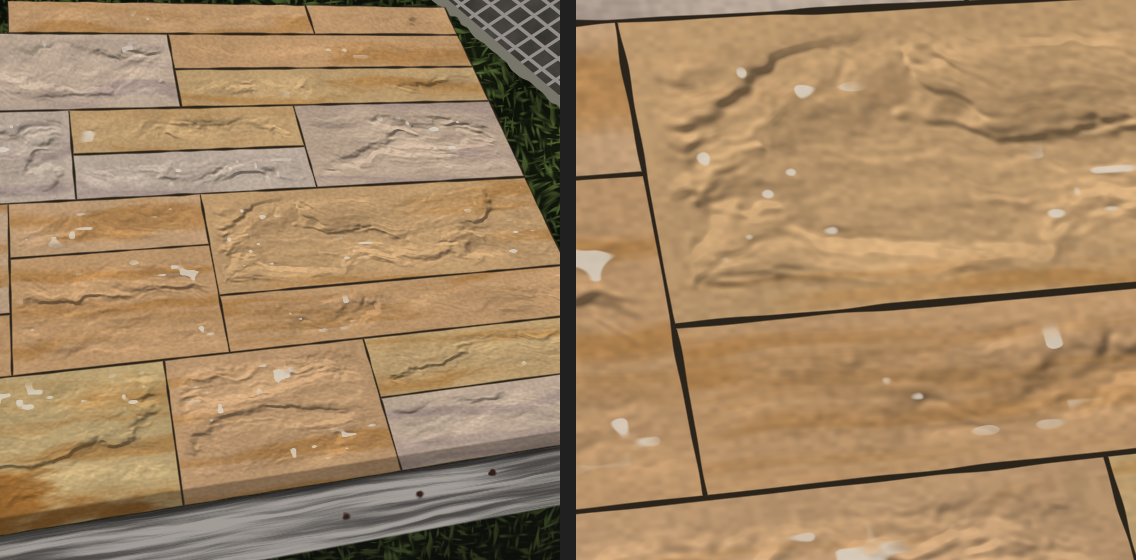
Left, the full canvas; right, a detail of the centre.
Give the GLSL for this texture, as a WebGL 1 fragment shader.

```glsl
precision highp float;
uniform vec2 u_resolution;

float hash(vec2 p) {
  return fract(sin(dot(p, vec2(127.1, 311.7))) * 43758.5453);
}

float noise(vec2 p) {
  vec2 i = floor(p), f = fract(p);
  f = f * f * (3.0 - 2.0 * f);
  return mix(mix(hash(i), hash(i + vec2(1, 0)), f.x),
             mix(hash(i + vec2(0, 1)), hash(i + vec2(1, 1)), f.x), f.y);
}

float fbm(vec2 p) {
  float sum = 0.0, amp = 0.5;
  for (int i = 0; i < 5; i++) {
    sum += amp * noise(p);
    p = mat2(1.6, 1.2, -1.2, 1.6) * p + 3.7;
    amp *= 0.5;
  }
  return sum;
}

// Split-face height: rough ground with broken ledges
float relief(vec2 q) {
  vec2 w = q * vec2(8.0, 15.0) + 1.4 * vec2(fbm(q * 9.0), fbm(q * 11.0 + 4.0));
  return 0.8 * fbm(w) + 0.3 * smoothstep(0.45, 0.55, fbm(w * 0.7 + 9.0));
}

vec3 stones(vec2 g, vec2 stretch, float px) {
  // Each course: extent, two joints, split of each cell, tones above and below it
  vec2 band = vec2(0.0, 0.059), joints = vec2(0.013, 0.542);
  vec3 split = vec3(1.0), upper = vec3(0.5), lower = vec3(0.5);
  if (g.y > 0.6745) {
    band = vec2(0.6745, 0.957); joints = vec2(0.204, 0.472);
    split.z = 0.8; upper = vec3(0.95, 0.45, 0.8); lower.z = 0.08;
  } else if (g.y > 0.3646) {
    band = vec2(0.3646, 0.6745); joints = vec2(0.006, 0.292);
    split = vec3(0.562, 0.463, 0.562); upper = vec3(0.25, 0.4, 0.6);
  } else if (g.y > 0.199) {
    band = vec2(0.199, 0.3646); joints = vec2(0.107, 0.469);
    split.y = 0.281; upper = vec3(0.0, 0.7, 0.12); lower.y = 0.0;
  } else if (g.y > 0.059) {
    band = vec2(0.059, 0.199); joints = vec2(0.288, 0.788);
    split.y = 0.126; upper.x = 0.08; lower.y = 0.75;
  }

  // Cell bounds and distance to the nearest joint
  vec3 pick = g.x < joints.x ? vec3(1, 0, 0) : g.x < joints.y ? vec3(0, 1, 0) : vec3(0, 0, 1);
  float cut = dot(split, pick);
  bool below = g.y > cut;
  float tone = dot(below ? lower : upper, pick);
  vec2 lo = vec2(dot(vec3(-0.2, joints), pick), below ? cut : band.x);
  vec2 hi = vec2(dot(vec3(joints, 0.788), pick), below ? band.y : min(cut, band.y));
  vec2 gap = min(g - lo, hi - g) * stretch;
  float edge = min(gap.x, gap.y);
  vec2 q = g + 7.0 * hash(lo + 0.3);

  // Sandstone colour, strata and iron stains
  vec3 pale = vec3(0.72, 0.655, 0.595), tan_ = vec3(0.725, 0.575, 0.415), ochre = vec3(0.72, 0.63, 0.45);
  vec3 col = tone < 0.5 ? mix(pale, tan_, tone * 2.0) : mix(tan_, ochre, tone * 2.0 - 1.0);
  float strata = fbm(q * vec2(3.0, 32.0) + 2.0 * fbm(q * 5.0));
  vec3 vein = tone < 0.2 ? vec3(0.58, 0.50, 0.49) : vec3(0.64, 0.45, 0.23);
  col = mix(col, vein, 0.6 * smoothstep(0.48, 0.72, strata));
  float depth = (g.y - lo.y) / (hi.y - lo.y);
  float rust = smoothstep(0.42, 0.65, fbm(q * vec2(10.0, 24.0))) * smoothstep(0.35, 0.6, depth);
  col = mix(col, vec3(0.50, 0.30, 0.10), 0.75 * rust * smoothstep(0.82, 0.95, tone));

  // Light from above on the rough face, with flat margins
  float front = smoothstep(0.922, 0.928, g.y);
  float rough = smoothstep(0.006, 0.035, edge) * (1.0 - smoothstep(0.89, 0.925, g.y));
  float slope = relief(q + vec2(0.0015, 0.004)) - relief(q);
  col *= 1.0 + rough * clamp(2.6 * slope, -0.42, 0.15);
  col *= 0.92 + 0.16 * fbm(q * 14.0) + 0.1 * (noise(q * 260.0) - 0.5);
  float chip = smoothstep(0.81, 0.88, noise(q * 75.0)) * smoothstep(0.62, 0.75, noise(q * 13.0));
  col = mix(col, vec3(0.86, 0.83, 0.78), 0.8 * chip * rough);
  col *= 1.0 - 0.3 * front;

  // Dark joints of uneven width
  float width = 0.0008 + 0.0019 * noise(g * 38.0);
  return mix(vec3(0.17, 0.14, 0.10), col, smoothstep(width - px, width + px, edge));
}

vec3 grass(vec2 p) {
  vec2 w = p + 0.03 * vec2(noise(p * 18.0), noise(p * 18.0 + 8.0));
  float blades = max(noise(mat2(60, 35, -110, 190) * w), noise(mat2(150, -130, 40, 50) * w));
  vec3 col = mix(vec3(0.06, 0.08, 0.04), vec3(0.29, 0.35, 0.17), smoothstep(0.45, 1.0, blades));
  return col * (0.55 + 0.85 * fbm(p * 14.0));
}

vec3 grate(vec2 p, float px) {
  vec2 cell = abs(fract(vec2(p.y - 0.8 * p.x, p.y + 0.65 * p.x) / vec2(0.042, 0.035)) - 0.5);
  vec2 bars = 1.0 - smoothstep(vec2(0.06), vec2(0.09 + 25.0 * px), cell);
  vec3 col = vec3(0.25, 0.24, 0.22) * (0.7 + 0.6 * fbm(p * 30.0));
  return mix(col, vec3(0.58, 0.56, 0.54), max(bars.x, bars.y));
}

vec3 plank(vec2 p, vec2 g) {
  float grain = fbm(vec2(g.x * 6.0, g.y * 95.0 + 3.0 * fbm(g * vec2(5.0, 12.0))));
  vec3 col = mix(vec3(0.30, 0.29, 0.28), vec3(0.63, 0.61, 0.59), smoothstep(0.2, 0.72, grain));
  // Rusty nail heads in a line
  for (int i = 0; i < 3; i++) {
    float d = length(p - vec2(0.879, 0.844) - float(i) * vec2(-0.13, 0.039));
    col = mix(vec3(0.20, 0.12, 0.10), col, smoothstep(0.005, 0.011, d + 0.004 * noise(p * 150.0)));
  }
  return col * (0.45 + 0.55 * smoothstep(0.957, 0.978, g.y));
}

void main() {
  vec2 p = gl_FragCoord.xy / u_resolution;
  p.y = 1.0 - p.y;
  float px = 1.0 / u_resolution.y;

  // Perspective plane of the paving
  vec2 stretch = vec2(1.0 + 0.576 * p.y, 1.0 - 0.184 * p.x);
  vec2 g = vec2(p.x - 0.02 * p.y, p.y - 0.015 * p.x) / stretch;

  // Surroundings
  vec3 col = grass(p);
  float rail = (p.x - 0.78) * 0.86 - p.y;
  col = mix(col, vec3(0.47, 0.46, 0.42), smoothstep(-px, px, rail + 0.012 * noise(p * 60.0)));
  col = mix(col, grate(p, px), smoothstep(-px, px, rail - 0.018));

  // Timber edge over dark ground
  vec3 base = mix(grass(p) * 0.6 + 0.02, plank(p, g), 1.0 - smoothstep(1.084, 1.09, g.y));
  col = mix(col, base, smoothstep(0.957 - px, 0.957 + px, g.y));

  // Paving with slightly ragged outer edges
  vec2 ragged = g + 0.006 * (noise(p * 45.0) - 0.5);
  float inside = min(min(0.788 - ragged.x, ragged.y), 0.957 - g.y);
  inside = min(inside, max(g.x - 0.013, g.y - 0.059));
  col = mix(col, stones(g, stretch, px), smoothstep(-px, px, inside));
  gl_FragColor = vec4(col, 1.0);
}
```
